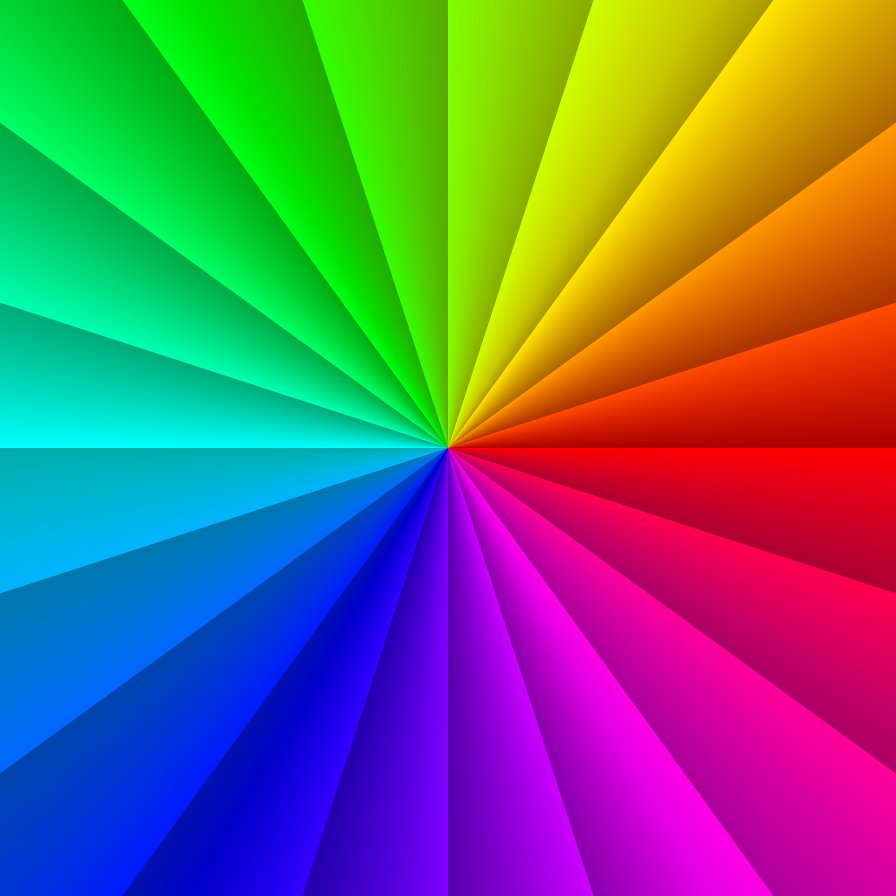
Write a WebGL 1 fragment shader that draws this background.

```glsl
precision highp float;
// A wheel of twenty wedges around the canvas centre.
// Hue follows the angle continuously, while brightness is a sawtooth
// that climbs counterclockwise across each wedge and drops at its edge.

uniform vec2 u_resolution;

const float TAU = 6.2831853;
const float WEDGES = 20.0;

// Fully saturated colour for a hue in turns
vec3 hueColor(float hue) {
  vec3 ramp = abs(fract(hue + vec3(0.0, 2.0, 1.0) / 3.0) * 6.0 - 3.0);
  return clamp(ramp - 1.0, 0.0, 1.0);
}

// Rising sawtooth whose drop at whole numbers is softened over +-width
float softSawtooth(float x, float width) {
  float fromEdge = fract(x + 0.5) - 0.5;
  return fromEdge + 1.0 - smoothstep(-width, width, fromEdge);
}

void main() {
  // Centred canvas coordinates, -0.5 to 0.5
  vec2 p = gl_FragCoord.xy / u_resolution - 0.5;
  float turn = fract(atan(p.y, p.x) / TAU);

  // Edge softness: about half a pixel, measured in wedges at this radius
  float pixel = 1.0 / min(u_resolution.x, u_resolution.y);
  float edge = min(0.5 * pixel * WEDGES / (TAU * length(p) + 1e-5), 0.5);

  float brightness = mix(0.67, 1.0, softSawtooth(turn * WEDGES, edge));
  gl_FragColor = vec4(hueColor(turn) * brightness, 1.0);
}
```
